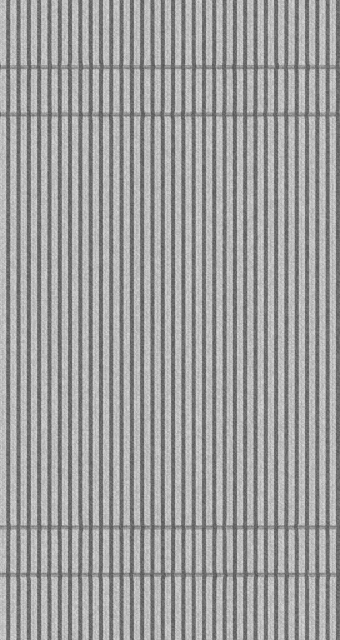
This texture is drawn by a Shadertoy shader. Its source:

```glsl
// Grey ribbed cloth: 33 vertical stripes crossed by four narrow stitched seams.

const float STRIPES = 33.0;
const float DARK_CENTRE = 0.80;
const float DARK_HALF_WIDTH = 0.195;
const vec2 THREADS = vec2(272.0, 512.0);

const vec3 DARK = vec3(0.415);
const vec3 LIGHT = vec3(0.765);
const vec3 GROOVE = vec3(0.67);
const vec3 SEAM_SHADOW = vec3(0.38);
const vec3 SEAM_THREAD = vec3(0.63);

float hash(vec2 p) {
    vec3 q = fract(vec3(p.xyx) * 0.1031);
    q += dot(q, q.yzx + 33.33);
    return fract((q.x + q.y) * q.z);
}

// Smoothly interpolated noise
float noise(vec2 p) {
    vec2 i = floor(p);
    vec2 f = fract(p);
    f = f * f * (3.0 - 2.0 * f);
    float low = mix(hash(i), hash(i + vec2(1.0, 0.0)), f.x);
    float high = mix(hash(i + vec2(0.0, 1.0)), hash(i + 1.0), f.x);
    return mix(low, high, f.y);
}

// Coverage of a soft bar, with d the distance from its centre
float bar(float d, float halfWidth, float soft) {
    return 1.0 - smoothstep(halfWidth - soft, halfWidth + soft, abs(d));
}

// Signed distance to the nearest repeat of a centre line
float repeatOffset(float x, float centre) {
    return fract(x - centre + 0.5) - 0.5;
}

// One dark rib and one pale rib with a faint groove per repeat
vec3 stripes(float x, float soft) {
    vec3 colour = mix(LIGHT, GROOVE, 0.6 * bar(repeatOffset(x, 0.27), 0.05, soft));
    return mix(colour, DARK, bar(repeatOffset(x, DARK_CENTRE), DARK_HALF_WIDTH, soft));
}

// Stitched line: a shadow with short dashes of pale thread
vec3 seam(vec3 colour, float x, float dy, float soft) {
    float shadow = bar(dy + 0.0005, 0.0030, 0.0016);
    float dash = bar(repeatOffset(x, 0.3), 0.30, soft);
    float thread = dash * bar(dy - 0.0005, 0.0012, 0.0010);
    colour = mix(colour, SEAM_SHADOW, 0.65 * shadow);
    return mix(colour, SEAM_THREAD, 0.75 * thread);
}

// Fine speckle with a slight twill slant
float weave(vec2 uv) {
    vec2 p = uv * THREADS;
    float speckle = hash(floor(p)) - 0.5;
    float fibre = noise(p * vec2(0.8, 0.45)) - 0.5;
    float twill = sin(6.28318 * (p.x * 0.25 + p.y * 0.3));
    return 0.09 * speckle + 0.05 * fibre + 0.012 * twill;
}

void mainImage(out vec4 fragColor, in vec2 fragCoord) {
    vec2 uv = fragCoord / iResolution.xy;
    float soft = max(0.06, 0.7 * STRIPES / iResolution.x);

    // Mirror the height so that each seam pair is drawn once
    float height = abs(uv.y - 0.4985);
    float inner = height - 0.323;
    float outer = height - 0.397;

    // Cloth gathers slightly sideways near the seams
    float gather = exp(-abs(inner) * 220.0) + exp(-abs(outer) * 220.0);
    float wobble = noise(vec2(uv.x * STRIPES, uv.y * 60.0)) - 0.5;
    float x = uv.x * STRIPES + 0.25 * gather * wobble;

    vec3 colour = stripes(x, soft);
    colour = seam(colour, x, inner, soft);
    colour = seam(colour, x, outer, soft);

    // Uneven dye from rib to rib, then the grain
    colour += 0.02 * (hash(vec2(floor(x), 7.0)) - 0.5);
    colour += weave(uv);
    fragColor = vec4(clamp(colour, 0.0, 1.0), 1.0);
}
```
